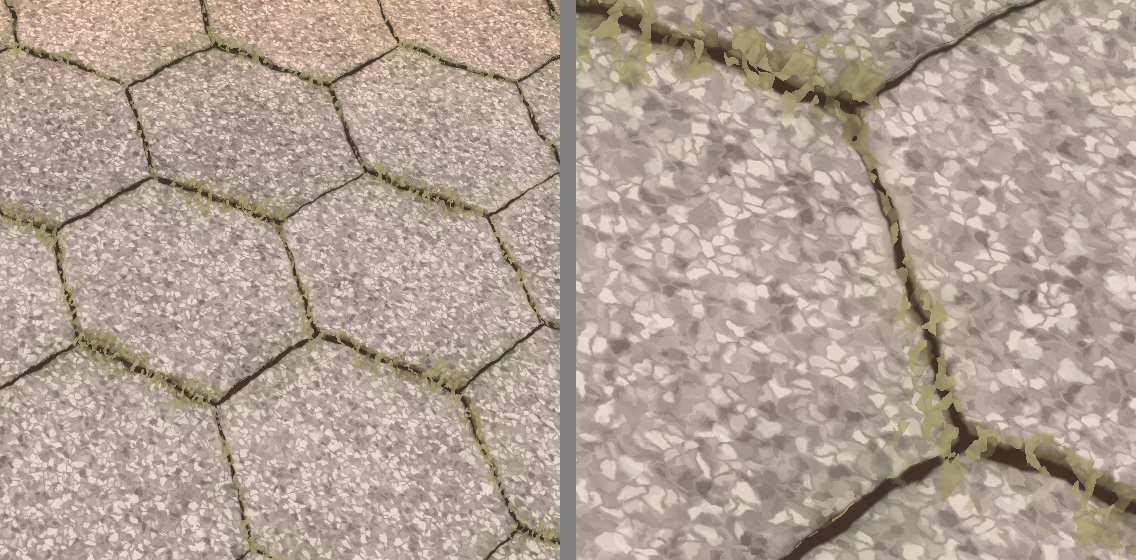
Left: the whole. Right: its middle third, enlarged.
Reproduce this texture procedurally as a Shadertoy shader.

```glsl
// Worn hexagonal paving seen at a slant, with dark joints and broken clumps of moss.
// A projective matrix lays a hexagonal lattice on the canvas; joints are segments
// between its corners, and the speckled stone is cellular noise in the lattice plane.

// Lattice to canvas, one column each for first axis, second axis and offset
const mat3 GROUND = mat3(0.427, 0.0305, 0.0331,  0.168, 0.375, 0.1324,  0.325, 0.498, 1.0);
const float CORNER_JITTER = 0.03;
const float JOINT_MIN = 0.0016;
const float JOINT_MAX = 0.0040;
const float JOINT_WOBBLE = 0.005;
const float MOSS_WIDTH = 0.040;
const float MOSS_LIFT = 0.005;
const vec3 MOSS_BY_DIRECTION = vec3(0.0, 0.6, 0.95);
const float GRAIN_SCALE = 44.0;
const float CHIP_SCALE = 24.0;

const vec3 STONE_SHADE = vec3(0.50, 0.45, 0.425);
const vec3 STONE_PALE = vec3(0.85, 0.795, 0.75);
const vec3 CHIP = vec3(0.92, 0.88, 0.84);
const vec3 STAIN_TINT = vec3(0.89, 0.93, 0.86);
const vec3 WORN_RIM = vec3(0.90, 0.82, 0.73);
const vec3 SUN_TINT = vec3(1.11, 1.02, 0.97);
const vec3 SOIL = vec3(0.23, 0.18, 0.14);
const vec3 MOSS_DARK = vec3(0.30, 0.26, 0.15);
const vec3 MOSS_LIGHT = vec3(0.62, 0.60, 0.40);

float hash(vec2 p) {
    vec3 q = fract(p.xyx * 0.1031);
    q += dot(q, q.yzx + 33.33);
    return fract((q.x + q.y) * q.z);
}

vec2 hash2(vec2 p) { return vec2(hash(p), hash(p + 57.3)); }

// Layered sines, roughly -1 to 1
float waves(vec2 p) {
    float sum = 0.0, amp = 0.6;
    for (int i = 0; i < 4; i++) {
        sum += amp * sin(p.x + sin(1.3 * p.y)) * cos(p.y - 0.7 * sin(p.x));
        p = mat2(1.6, 1.2, -1.2, 1.6) * p + 1.3;
        amp *= 0.55;
    }
    return sum;
}

// Cellular noise: nearest distance, gap to the second nearest, random value of the cell
vec3 cellular(vec2 p) {
    vec2 base = floor(p);
    float first = 9.0, second = 9.0, id = 0.0;
    for (int j = -1; j <= 1; j++)
    for (int i = -1; i <= 1; i++) {
        vec2 cell = base + vec2(i, j);
        float d = length(cell + hash2(cell) - p);
        second = min(second, max(first, d));
        if (d < first) { first = d; id = hash(cell + 19.7); }
    }
    return vec3(first, second - first, id);
}

vec2 project(vec2 lattice) {
    vec3 h = GROUND * vec3(lattice, 1.0);
    return h.xy / h.z;
}

// Each lattice cell owns two corners, at one third and two thirds of its diagonal
vec2 corner(vec2 cell, float along) {
    return project(cell + along + CORNER_JITTER * (hash2(cell + 7.0 * along) - 0.5));
}

float segment(vec2 p, vec2 a, vec2 b) {
    vec2 ab = b - a;
    return length(p - a - ab * clamp(dot(p - a, ab) / dot(ab, ab), 0.0, 1.0));
}

void mainImage(out vec4 fragColor, in vec2 fragCoord) {
    vec2 uv = fragCoord / iResolution.xy;
    vec3 h = inverse(GROUND) * vec3(uv, 1.0);
    vec2 lattice = h.xy / h.z;
    vec2 plane = vec2(lattice.x + 0.5 * lattice.y, 0.866 * lattice.y);
    vec2 rough = uv + JOINT_WOBBLE * vec2(waves(uv * 42.0), waves(uv * 42.0 + 9.0));

    // Joints, moss spread and stone tint from the surrounding cells
    float patches = waves(uv * 17.0 + 3.0);
    float clumps = 0.25 + 0.9 * smoothstep(-0.45, 0.5, waves(uv * 21.0 + 1.0));
    float dampBand = (uv.y - 0.62 + 0.39 * uv.x) / 0.36;
    float damp = 0.25 + 0.75 * exp(-dampBand * dampBand);
    float gap = 1.0, moss = -1.0, tint = 0.0, weightSum = 0.0;
    for (int j = -1; j <= 1; j++)
    for (int i = -1; i <= 1; i++) {
        vec2 cell = floor(lattice) + vec2(i, j);
        vec2 offset = lattice - cell;
        float weight = exp(-45.0 * (dot(offset, offset) + offset.x * offset.y));
        tint += weight * hash(cell + 4.0);
        weightSum += weight;
        vec2 start = corner(cell, 1.0 / 3.0);
        for (int k = 0; k < 3; k++) {
            vec2 end = corner(cell - vec2(k == 2, k == 1), 2.0 / 3.0);
            float random = hash(cell * 3.1 + float(k) * 17.7);
            gap = min(gap, segment(rough, start, end) - mix(JOINT_MIN, JOINT_MAX, random));
            float spread = MOSS_WIDTH * MOSS_BY_DIRECTION[k] * damp * clumps * (0.55 + 0.45 * random);
            float d = segment(rough - vec2(0.0, MOSS_LIFT * damp), start, end);
            moss = max(moss, 1.0 - d / max(spread, 0.0005));
        }
    }
    tint /= weightSum;
    gap += 0.0022 * waves(uv * 33.0 + 5.0);

    // Speckled stone: rounded grains with dark seams, then scattered pale chips
    vec2 grit = plane + 0.012 * vec2(waves(plane * 45.0), waves(plane * 45.0 + 6.0));
    vec3 grain = cellular(grit * GRAIN_SCALE);
    vec3 fines = cellular(grit * GRAIN_SCALE * 1.7 + 11.0);
    float body = smoothstep(0.0, 0.45, grain.y);
    float tone = 0.48 + body * (1.25 * grain.z - 0.42) + 0.30 * (fines.z - 0.5);
    tone += 0.13 * waves(plane * 7.0) + 0.14 * (tint - 0.5);
    vec3 color = mix(STONE_SHADE, STONE_PALE, clamp(tone, -0.2, 1.15));
    vec3 chip = cellular(grit * CHIP_SCALE + 31.0);
    float chipSize = 0.20 + 0.24 * hash(vec2(chip.z * 91.0, 2.0));
    float chipMask = step(0.74, chip.z) * (1.0 - smoothstep(chipSize - 0.12, chipSize + 0.06, chip.x));
    color = mix(color, CHIP, chipMask * mix(0.9, 0.35, uv.y));

    // Stained borders, crumbling pale rims and the warmer far side
    float edge = max(gap, 0.0);
    float stain = exp(-edge / 0.045) * smoothstep(-0.5, 0.4, patches);
    color *= mix(vec3(1.0), STAIN_TINT, stain);
    float crumbs = smoothstep(-0.1, 0.5, waves(uv * 13.0) + 0.5 * (fines.z - 0.5));
    color = mix(color, WORN_RIM, 0.8 * exp(-edge / 0.010) * crumbs);
    color *= mix(vec3(1.0), SUN_TINT, smoothstep(0.7, 1.0, uv.y));

    // Broken moss tufts, with the dark joint still showing between them
    vec3 tuft = cellular(uv * vec2(150.0, 105.0) + 1.2 * waves(uv * 70.0));
    float mossMask = smoothstep(0.05, 0.55, moss + 0.9 * (tuft.z - 0.55));
    float light = clamp(1.1 * tuft.z + 0.25 - 0.45 * tuft.x + 0.2 * patches, 0.0, 1.0);
    color = mix(color, mix(MOSS_DARK, MOSS_LIGHT, light), 0.8 * mossMask);
    float soft = max(0.0014, 0.8 / iResolution.y);
    float covered = mossMask * smoothstep(0.35, 0.65, tuft.z);
    color *= 1.0 - 0.25 * exp(-edge / 0.004) * (1.0 - covered);
    color = mix(color, SOIL, 0.92 * (1.0 - smoothstep(-soft, soft, gap)) * (1.0 - 0.85 * covered));

    fragColor = vec4(clamp(color, 0.0, 1.0), 1.0);
}
```
